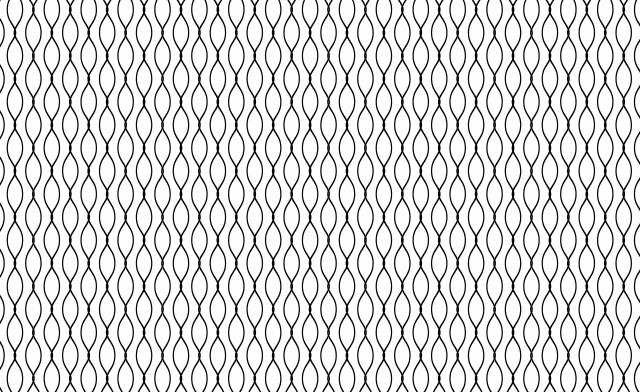
Reproduce this pattern procedurally as a Shadertoy shader.

```glsl
// Columns of black pointed ovals on white, each column half a period off the next.
// Every column is a mirrored pair of wavy strands that cross twice at each knot;
// the strands are drawn by slope-corrected distance with box-filtered edges.

const float TAU = 6.2831853;
const float SPACING = 0.04706;             // column pitch, in canvas heights
const float PERIOD = 2.5;                  // oval pitch, in column pitches
const vec2 FIRST_KNOT = vec2(0.0381, 0.9166);
const vec3 PAPER = vec3(0.995);
const vec3 INK = vec3(0.01);

// Signed offset of a strand from its column axis; negative inside the knot.
float strandOffset(float phase) {
    return 0.2225 + 0.2225 * cos(phase) - 0.03 * cos(2.0 * phase);
}

// Change of that offset per unit of height.
float strandSlope(float phase) {
    return (0.06 * sin(2.0 * phase) - 0.2225 * sin(phase)) * TAU / PERIOD;
}

// Distance to the nearer of the two mirrored strands.
float strandDistance(float x, float phase) {
    float slope = strandSlope(phase);
    float gap = abs(abs(x) - abs(strandOffset(phase)));
    return gap / sqrt(1.0 + slope * slope);
}

// Share of a pixel covered by a line, also when the line is thinner than it.
float lineCoverage(float dist, float halfWidth, float pixel) {
    float upper = min(dist + 0.5 * pixel, halfWidth);
    float lower = max(dist - 0.5 * pixel, -halfWidth);
    return clamp((upper - lower) / pixel, 0.0, 1.0);
}

void mainImage(out vec4 fragColor, in vec2 fragCoord) {
    float pixel = 1.0 / (iResolution.y * SPACING);
    vec2 p = (fragCoord / iResolution.y - FIRST_KNOT) / SPACING;

    // Column repeat with a half drop on every other column
    float column = floor(p.x + 0.5);
    float x = p.x - column;
    float phase = TAU * (p.y / PERIOD + 0.5 * mod(column, 2.0) + 0.5);

    // Strands swell a little toward the knots
    float halfWidth = mix(0.043, 0.033, 0.5 + 0.5 * cos(phase));
    float ink = lineCoverage(strandDistance(x, phase), halfWidth, pixel);

    fragColor = vec4(mix(PAPER, INK, ink), 1.0);
}
```
